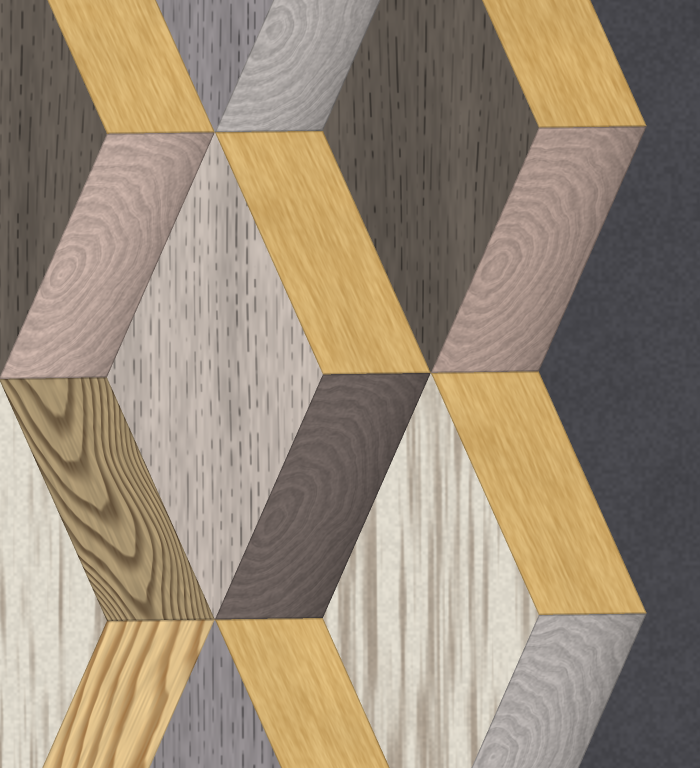
A Shadertoy shader for this pattern:

```glsl
// Marquetry of leaning wood strips woven around tall diamonds, beside a slate field

const float STRIP_WIDTH = 0.1406;
const float ROW_HEIGHT = 0.3172;
const float ROW_START = 0.1953;
const float TILT = 0.014;

float hash(vec2 p) {
    vec3 q = fract(p.xyx * 0.1031);
    q += dot(q, q.yzx + 33.33);
    return fract((q.x + q.y) * q.z);
}

float noise(vec2 p) {
    vec2 i = floor(p), f = fract(p);
    f = f * f * (3.0 - 2.0 * f);
    return mix(mix(hash(i), hash(i + vec2(1, 0)), f.x),
               mix(hash(i + vec2(0, 1)), hash(i + vec2(1, 1)), f.x), f.y);
}

float fbm(vec2 p) {
    float sum = 0.0, amp = 0.5;
    for (int i = 0; i < 4; i++) {
        sum += amp * noise(p);
        p = p * 2.03 + 7.1;
        amp *= 0.5;
    }
    return sum;
}

// Straight grain with columns of broken dark pores
vec3 poredWood(vec2 p, vec3 base) {
    float x = p.x * 88.0 + 1.6 * noise(p * vec2(14.0, 3.0));
    float column = floor(x);
    float offset = abs(fract(x) - 0.3 - 0.4 * hash(vec2(column, 3.0)));
    float dash = smoothstep(0.35, 0.65, noise(vec2(column * 7.3, p.y * 95.0)));
    float pore = (1.0 - smoothstep(0.04, 0.17, offset)) * dash * (0.3 + 0.7 * hash(vec2(column, 9.0)));
    float tone = 0.16 * (noise(p * vec2(30.0, 1.5)) - 0.5) + 0.13 * (noise(p * vec2(300.0, 40.0)) - 0.5);
    return base * (1.03 + tone - 0.38 * pore);
}

// Pale wood with soft vertical streaks
vec3 streakedWood(vec2 p) {
    float x = p.x + 0.006 * noise(p * vec2(9.0, 4.0));
    float streak = 0.6 * noise(vec2(x * 110.0, p.y * 5.0)) + 0.4 * noise(vec2(x * 260.0, p.y * 14.0));
    vec3 color = mix(vec3(0.64, 0.59, 0.53), vec3(0.86, 0.84, 0.79), smoothstep(0.08, 0.68, streak));
    return color * (0.97 + 0.08 * noise(p * 250.0));
}

// Golden wood with fine fibres; q is across and along the strip
vec3 goldWood(vec2 q, float seed) {
    float fibre = noise(vec2(q.x * 42.0 + 1.5 * noise(q * 4.0), q.y * 9.0) + seed * 50.0);
    float fleck = noise(q * vec2(75.0, 40.0) + seed * 20.0);
    vec3 color = mix(vec3(0.73, 0.57, 0.31), vec3(0.88, 0.75, 0.50), 0.55 * fibre + 0.3 * fleck + 0.2 * seed);
    return color * (0.97 + 0.08 * fbm(q * vec2(2.0, 5.0) + seed * 9.0));
}

// Bulging growth rings that darken toward the right edge
vec3 ringedWood(vec2 q, vec3 base, float seed) {
    float warp = fbm(q * vec2(2.5, 5.0) + seed * 13.0);
    float radius = length((q - vec2(0.15, 0.42)) * vec2(0.55, 1.0)) + 0.13 * warp;
    float ring = fract(radius * 17.0);
    float band = smoothstep(0.0, 0.8, ring) * (1.0 - smoothstep(0.85, 1.0, ring));
    float fibre = noise(vec2(radius * 160.0, q.x * 14.0)) + noise(q * vec2(50.0, 110.0));
    float shade = mix(1.07, 0.84, q.x * q.x * q.x);
    return base * shade * (0.96 - 0.10 * band + 0.10 * fibre);
}

// Bold dark veins, nested in arches as bend grows
vec3 veinedWood(vec2 q, vec3 base, vec3 vein, float bend) {
    float center = q.x - 0.42 + 0.22 * (noise(q * vec2(1.5, 3.0)) - 0.5);
    float arch = q.y * 1.3 - 5.0 * center * center;
    float field = mix(q.x * 7.0 + q.y, arch * 4.0, bend) + 0.9 * fbm(q * vec2(4.0, 3.0));
    float ring = fract(field);
    float line = smoothstep(0.35, 0.85, ring) * (1.0 - smoothstep(0.88, 1.0, ring));
    float fibre = noise(q * vec2(55.0, 9.0));
    return mix(base, vein, line * (0.5 + 0.5 * fibre)) * (0.92 + 0.16 * fibre);
}

vec3 slate(vec2 p) {
    return vec3(0.265, 0.265, 0.285) * (0.86 + 0.20 * fbm(p * 9.0) + 0.16 * noise(p * 210.0));
}

vec3 stripWood(vec2 q, float row, float block, float slot) {
    float seed = hash(vec2(row + 11.0, block * 2.0 + slot + 5.0));
    bool veined = slot + block == 0.0 && mod(row, 4.0) != 1.0 && mod(row, 4.0) != 2.0;
    bool leansLeft = mod(row + slot, 2.0) == 0.0;
    if (veined && leansLeft) return veinedWood(q, vec3(0.66, 0.58, 0.44), vec3(0.34, 0.27, 0.19), 1.0);
    if (veined) return veinedWood(q, vec3(0.87, 0.75, 0.54), vec3(0.58, 0.42, 0.24), 0.15);
    if (leansLeft) return goldWood(q, seed);
    float tint = mod(row, 3.0);
    vec3 base = tint == 0.0 ? vec3(0.39, 0.35, 0.335)
              : tint == 1.0 ? vec3(0.68, 0.60, 0.565) - 0.06 * block : vec3(0.63, 0.61, 0.60);
    return ringedWood(q, base, seed);
}

vec3 marquetry(vec2 p) {
    float y = (p.y - ROW_START - TILT * (p.x - 0.417)) / ROW_HEIGHT;
    float row = floor(y), along = fract(y);
    float lean = mod(row, 2.0) == 0.0 ? 1.0 - along : along;
    float x = p.x / STRIP_WIDTH + 0.01;
    if (x > 5.0 + lean) return slate(p);

    // Each block holds two mirrored strips between two diamonds
    float block = floor(x / 4.0), u = x - 4.0 * block;
    float slot = step(2.0, u);
    float across = slot == 0.0 ? u - lean : u + lean - 3.0;
    if (across > 0.0 && across < 1.0) {
        float edge = min(min(across, 1.0 - across), 2.2 * min(along, 1.0 - along));
        return stripWood(vec2(across, along), row, block, slot) * mix(0.74, 1.0, smoothstep(0.004, 0.018, edge));
    }
    bool inner = abs(u - 2.0) < 1.0 - lean;
    if (inner) return poredWood(p, mod(floor(row / 2.0), 2.0) == 0.0 ? vec3(0.70, 0.66, 0.63) : vec3(0.53, 0.51, 0.52));
    return mod(floor((row + 1.0) / 2.0), 2.0) == 0.0 ? streakedWood(p) : poredWood(p, vec3(0.37, 0.34, 0.31));
}

void mainImage(out vec4 fragColor, in vec2 fragCoord) {
    // Four samples smooth every edge
    vec3 color = vec3(0.0);
    for (int i = 0; i < 4; i++) {
        vec2 shift = vec2(i % 2, i / 2) * 0.5 - 0.25;
        color += 0.25 * marquetry((fragCoord + shift) / iResolution.y);
    }
    fragColor = vec4(color, 1.0);
}
```
